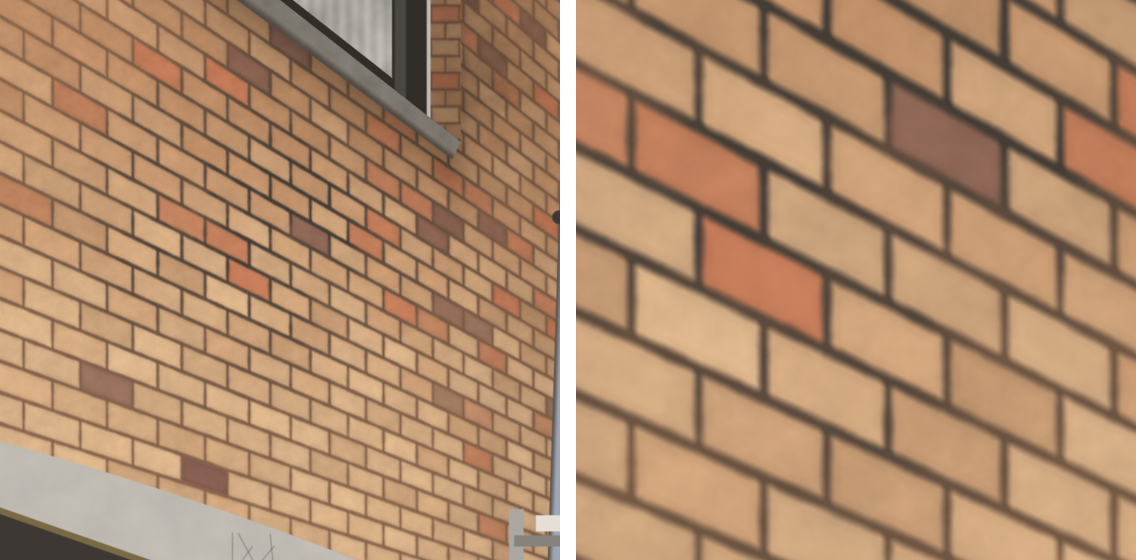
Left: the whole. Right: its middle third, enlarged.
Reproduce this texture procedurally as a WebGL 1 fragment shader.

```glsl
precision highp float;
// Weathered tan brick wall in perspective, with a window sill, concrete band and drainpipe.
uniform vec2 u_resolution;

#define VANISH vec2(2.773, -0.647) // where the courses converge
#define COURSES 17.86              // courses per canvas height at the left edge
#define BRICKS 71.0                // horizontal brick scale
#define JOINT 0.0029               // half width of the mortar
#define SOFT 0.0020                // edge softness
#define ACCENTS 0.24               // share of red and purple bricks high up
#define SAND vec3(0.85, 0.70, 0.54)
#define OCHRE vec3(0.74, 0.55, 0.40)
#define RED vec3(0.75, 0.46, 0.33)
#define PURPLE vec3(0.49, 0.34, 0.30)
#define CONCRETE vec3(0.75, 0.73, 0.70)
#define DARK vec3(0.24, 0.22, 0.20)

float hash(vec2 p) {
  return fract(sin(dot(p, vec2(12.99, 78.23))) * 4375.85);
}

// Layered sines, about -1 to 1
float waves(vec2 p) {
  float sum = 0.0, amp = 0.5;
  for (int i = 0; i < 4; i++) {
    sum += amp * sin(p.x + 1.7 * sin(p.y)) * cos(p.y + 1.3 * sin(p.x));
    p = mat2(1.6, 1.2, -1.2, 1.6) * p + 2.3;
    amp *= 0.55;
  }
  return sum;
}

// Coverage, 1 where d is positive
float cover(float d) {
  float s = max(SOFT, 0.8 / u_resolution.y);
  return smoothstep(-s, s, d);
}

float rect(vec2 p, vec2 lo, vec2 hi) {
  vec2 d = min(p - lo, hi - p);
  return cover(min(d.x, d.y));
}

float segment(vec2 p, vec2 a, vec2 b) {
  vec2 ab = b - a;
  return length(p - a - ab * clamp(dot(p - a, ab) / dot(ab, ab), 0.0, 1.0));
}

// Running bond: cell counts bricks, size is one brick in canvas units
vec3 brickwork(vec2 cell, vec2 size, vec2 p, float soot, float joint) {
  float row = floor(cell.y);
  cell.x += 0.5 * mod(row, 2.0);
  vec2 id = vec2(floor(cell.x), row);
  float tone = hash(id), pick = hash(id + 17.0), fade = hash(id + 41.0);

  // Rounded brick with slightly uneven edges and thinner upright joints
  vec2 q = abs(fract(cell) - 0.5) * size - 0.5 * size + joint * vec2(0.75, 1.0) + 0.003;
  float d = 0.003 - length(max(q, 0.0)) - min(max(q.x, q.y), 0.0);
  d += 0.0010 * waves(p * 60.0);

  // Body colour, warmer towards the top and right
  float warm = smoothstep(0.3, 1.0, p.y + 0.3 * p.x * p.x) + 0.2 * waves(p * 7.0);
  vec3 body = mix(SAND, OCHRE, clamp(0.55 * tone + 0.75 * warm - 0.1, 0.0, 1.0));
  float share = mix(0.05, ACCENTS, smoothstep(18.0, 27.0, row)) * (1.0 + 0.5 * waves(id * 0.5));
  vec3 accent = pick < 0.3 * share ? PURPLE : RED;
  body = mix(body, accent, step(pick, share) * (0.45 + 0.5 * fade));
  body *= 0.97 + 0.07 * fade + 0.05 * waves(p * 40.0) + 0.02 * waves(p * 130.0);
  body *= mix(0.95, 1.0, smoothstep(0.0, 0.009, d));

  vec3 mortar = mix(vec3(0.54, 0.40, 0.30), DARK, soot);
  return mix(mortar, body, smoothstep(-0.0030, 0.0032, d));
}

vec3 wall(vec2 p) {
  float depth = VANISH.x - p.x;
  vec2 cell = vec2(BRICKS / depth, (p.y - VANISH.y) / depth * VANISH.x * COURSES + 0.1);
  vec2 size = vec2(depth * depth / BRICKS, 0.9 * depth / VANISH.x / COURSES);
  vec2 c = (p - vec2(0.46, 0.62)) * vec2(1.0, 1.25);
  float soot = clamp(exp(-9.0 * dot(c, c)) * (0.9 + 0.6 * waves(p * 11.0)), 0.0, 0.9);
  vec3 col = brickwork(cell, size, p, soot, JOINT * mix(0.72, 1.0, depth / VANISH.x) * (1.0 + 0.25 * soot));

  // Stains below the sill and beside the window
  float below = 1.0 - 0.74 * (p.x - 0.423) - p.y;
  float stain = exp(-16.0 * max(below, 0.0)) * (1.0 - smoothstep(0.78, 0.88, p.x));
  vec2 s = (p - vec2(0.88, 0.88)) * vec2(11.0, 6.0);
  stain += 0.7 * exp(-dot(s, s)) * (0.8 + 0.5 * waves(p * 35.0));
  col *= 1.0 - 0.32 * stain;
  return col * (1.0 - 0.09 * smoothstep(0.72, 1.0, p.x));
}

vec3 window(vec2 p, float sillTop) {
  vec3 glass = CONCRETE * (0.88 + 0.04 * sin(p.x * 280.0) + 0.12 * waves(p * 18.0));
  vec3 col = mix(DARK * 0.8, glass, cover(min(0.70 - p.x, p.y - sillTop - 0.018)));
  col += 0.10 * rect(p, vec2(0.705, 0.0), vec2(0.725, 1.1));
  vec3 reveal = 0.74 * brickwork((p - vec2(0.77, 0.6)) / vec2(0.05, 0.03), vec2(0.05, 0.03), p, 0.1, 0.002);
  col = mix(col, reveal, cover(p.x - 0.768));
  return mix(col, CONCRETE, rect(p, vec2(0.762, 0.79), vec2(0.769, 1.1)));
}

void main() {
  vec2 p = gl_FragCoord.xy / u_resolution;
  vec3 col = wall(p);

  // Window and its sloping sill
  float sillTop = 1.0 - 0.786 * (p.x - 0.50);
  float sillLow = 1.0 - 0.74 * (p.x - 0.423);
  col = mix(col, window(p, sillTop), cover(min(p.y - sillTop, 0.823 - p.x)));
  float sillEnd = 0.823 - p.x + 0.53 * (p.y - 0.746);
  float across = (p.y - sillLow) / max(sillTop - sillLow, 0.01);
  vec3 sill = mix(DARK * 1.35, vec3(0.49, 0.47, 0.44), smoothstep(0.05, 0.4, across));
  sill *= 1.0 + 0.08 * waves(p * 40.0);
  col = mix(col, sill, cover(min(min(p.y - sillLow, sillTop - p.y), sillEnd)));

  // Concrete band with twigs, over a dark opening
  float bandTop = 0.212 - 0.275 * p.x - 0.09 * p.x * p.x;
  float bandLow = 0.082 - 0.35 * p.x;
  vec3 band = CONCRETE * (1.0 + 0.035 * waves(p * 22.0));
  for (int i = 0; i < 5; i++) {
    float k = float(i);
    vec2 foot = vec2(0.415 + 0.018 * k, 0.0);
    float twig = segment(p, foot, foot + vec2(0.025 * sin(k * 2.4), 0.035 + 0.012 * cos(k * 3.0)));
    band *= 1.0 - 0.2 * cover(0.0012 - twig);
  }
  band = mix(vec3(0.48, 0.41, 0.27), band, cover(p.y - bandLow - 0.012));
  band = mix(DARK, band, cover(p.y - bandLow));
  col = mix(col, band, cover(bandTop - p.y));

  // Drainpipe and its bracket
  float pipe = p.x - 0.978 - 0.033 * p.y;
  col = mix(col, mix(DARK * 1.5, vec3(0.62, 0.65, 0.71), smoothstep(0.0, 0.012, pipe)), cover(pipe));
  col = mix(col, DARK, cover(0.012 - length(p - vec2(0.998, 0.612))));
  col = mix(col, CONCRETE * 0.9, rect(p, vec2(0.909, -0.1), vec2(0.935, 0.091)));
  col = mix(col, CONCRETE * 0.7, rect(p, vec2(0.918, 0.024), vec2(1.1, 0.044)));
  col = mix(col, CONCRETE * 1.2, rect(p, vec2(0.957, 0.051), vec2(1.1, 0.080)));
  gl_FragColor = vec4(col, 1.0);
}
```
